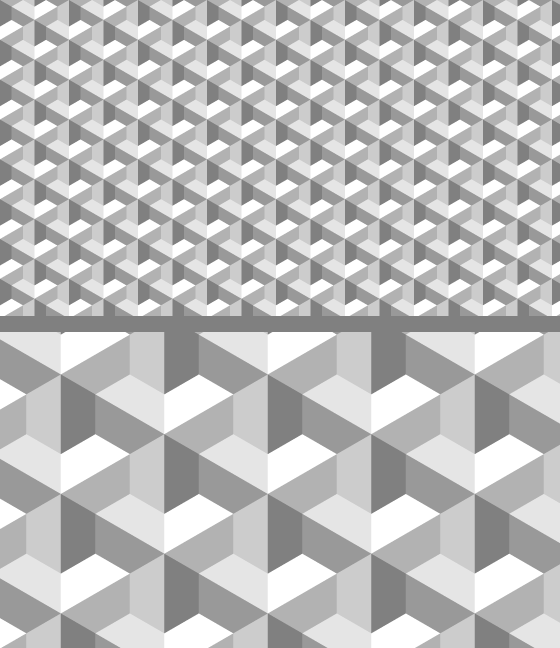
Top: the whole. Bottom: its middle third, enlarged.
This pattern is drawn by a Shadertoy shader. Its source:

```glsl
// Hollow isometric boxes in six greys: a triangular lattice whose cells are each
// cut into three equal trapezoids, wound one way in the right-pointing cells
// and the other way in the left-pointing ones, so that they join into beams.

const float EDGE = 0.12604;      // lattice edge, in canvas heights
const float SQRT3 = 1.7320508;
const float THIRD = 1.0 / 3.0;
const int SAMPLES = 4;           // smoothing samples per axis

// Tones of the wall, floor and ceiling trapezoids
const vec3 RIGHT_TONES = vec3(0.5, 1.0, 0.6);
const vec3 LEFT_TONES  = vec3(0.8, 0.9, 0.7);

// Three lattice coordinates, each a whole number along one family of edges
vec3 latticeCoords(vec2 p) {
    float across = p.x * 2.0 / SQRT3;
    return vec3(across, p.y - 0.5 * across, -p.y - 0.5 * across);
}

// Pinwheel of three trapezoids; weights are the heights above the three sides
float pinwheel(vec3 weights, vec3 tones) {
    if (weights.x < THIRD && weights.y >= THIRD) return tones.x;
    if (weights.y < THIRD && weights.z >= THIRD) return tones.y;
    return tones.z;
}

float boxTone(vec2 p) {
    vec3 cell = fract(latticeCoords(p));
    bool pointsRight = cell.x + cell.y + cell.z < 1.5;
    return pointsRight ? pinwheel(cell, RIGHT_TONES)
                       : pinwheel(1.0 - cell.xzy, LEFT_TONES);
}

// Lattice position, with a vertex at the upper left corner of the canvas
vec2 toLattice(vec2 coord, vec2 canvas) {
    return (coord - vec2(0.0, canvas.y)) / (canvas.y * EDGE);
}

void mainImage(out vec4 fragColor, in vec2 fragCoord) {
    // Average a grid of samples to smooth the edges
    float tone = 0.0;
    for (int j = 0; j < SAMPLES; j++) {
        for (int i = 0; i < SAMPLES; i++) {
            vec2 offset = (vec2(i, j) + 0.5) / float(SAMPLES) - 0.5;
            tone += boxTone(toLattice(fragCoord + offset, iResolution.xy));
        }
    }
    fragColor = vec4(vec3(tone / float(SAMPLES * SAMPLES)), 1.0);
}
```
